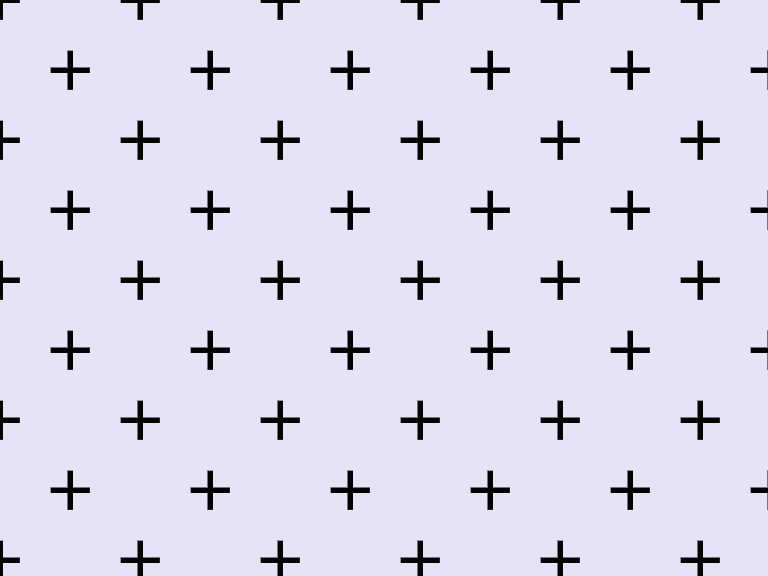
Give the GLSL for this pattern, as a WebGL 2 fragment shader.

```glsl
#version 300 es
precision highp float;

uniform vec2 u_resolution;
out vec4 fragColor;

float boxDistance(vec2 p, vec2 halfSize) {
    vec2 d = abs(p) - halfSize;
    return length(max(d, 0.0)) + min(max(d.x, d.y), 0.0);
}

// Coverage of one plus sign, built from two crossed bars
float plusSign(vec2 p, float pixel) {
    vec2 bar = vec2(0.14, 0.0196);
    float d = min(boxDistance(p, bar), boxDistance(p, bar.yx));
    return clamp(0.5 - d / pixel, 0.0, 1.0);
}

void main() {
    // Cell units, measured from the top left corner
    float cellsDown = 576.0 / 140.0;
    float scale = cellsDown / u_resolution.y;
    vec2 p = vec2(gl_FragCoord.x, u_resolution.y - gl_FragCoord.y) * scale - 0.0018;

    vec3 lavender = vec3(0.898, 0.894, 0.969);
    vec3 greenBlack = vec3(0.008, 0.02, 0.008);
    vec3 black = vec3(0.004);

    // Two interleaved lattices: cell corners and cell centres
    vec3 color = lavender;
    color = mix(color, greenBlack, plusSign(fract(p + 0.5) - 0.5, scale));
    color = mix(color, black, plusSign(fract(p) - 0.5, scale));

    fragColor = vec4(color, 1.0);
}
```
